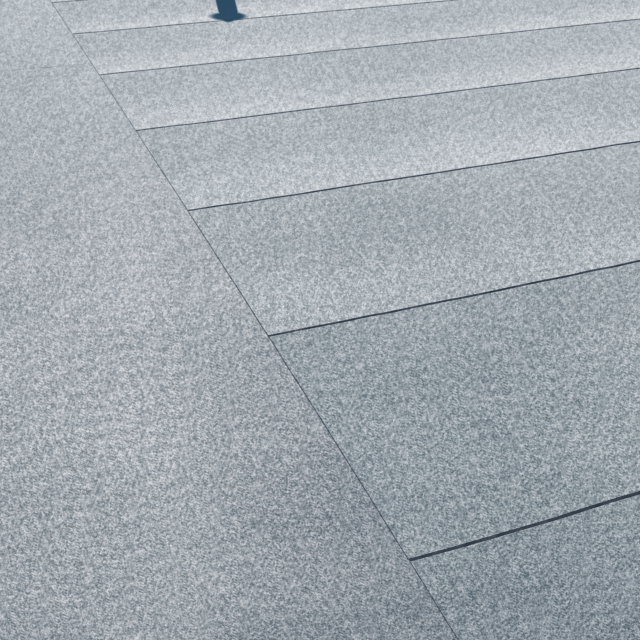
This texture is drawn by a WebGL 2 fragment shader. Its source:

```glsl
#version 300 es
precision highp float;
// Grey mineral roofing felt seen in perspective: a long diagonal seam divides
// a plain sheet from overlapping strips. Strip seams follow a 1/(k + b) recession,
// and layered value noise gives the granules, stains and worn patches.
uniform vec2 u_resolution;
out vec4 fragColor;

const vec3 DARK_GRIT = vec3(0.40, 0.453, 0.487);
const vec3 PALE_GRIT = vec3(0.76, 0.782, 0.802);
const vec3 SEAM_COLOR = vec3(0.15, 0.18, 0.23);
const vec3 SHADOW_COLOR = vec3(0.14, 0.27, 0.37);
const int SEAM_COUNT = 7;
const float HORIZON = -0.3655;                 // depth where strips vanish
const vec2 LEFT_RECESSION = vec2(3.158, 2.545);  // scale, offset at the joint
const vec2 RIGHT_RECESSION = vec2(2.427, 2.140); // scale, offset at the right edge
const float GRAIN_SCALE = 285.0;
const float FINE_SCALE = 490.0;
const float GRAIN_NEAR = 0.66;
const float GRAIN_FAR = 0.32;
const mat2 GRAIN_TURN = mat2(0.80, 0.60, -0.60, 0.80);
const mat2 FINE_TURN = mat2(0.92, -0.39, 0.39, 0.92);

float hash(vec2 p) {
    return fract(sin(dot(p, vec2(127.1, 311.7))) * 43758.5453);
}

float noise(vec2 p) {
    vec2 i = floor(p), f = fract(p);
    f = f * f * (3.0 - 2.0 * f);
    return mix(mix(hash(i), hash(i + vec2(1, 0)), f.x),
               mix(hash(i + vec2(0, 1)), hash(i + vec2(1, 1)), f.x), f.y);
}

float fbm(vec2 p) {
    float sum = 0.0, amp = 0.5;
    for (int i = 0; i < 4; i++) {
        sum += amp * noise(p);
        p = GRAIN_TURN * p * 2.03 + 17.3;
        amp *= 0.5;
    }
    return sum;
}

float segmentDist(vec2 p, vec2 a, vec2 b) {
    vec2 d = b - a;
    return length(p - a - d * clamp(dot(p - a, d) / dot(d, d), 0.0, 1.0));
}

float stroke(float dist, float halfWidth, float aa) {
    return 1.0 - smoothstep(halfWidth - aa, halfWidth + aa, dist);
}

// Horizontal position of the long diagonal seam at a given depth.
float diagonalX(float depth) {
    return 0.078 + depth * (0.662 - 0.024 * depth);
}

float recede(vec2 recession, float k) {
    return recession.x / (k + recession.y) + HORIZON;
}

void main() {
    vec2 uv = gl_FragCoord.xy / u_resolution;
    float aa = 0.75 / min(u_resolution.x, u_resolution.y);
    vec2 p = vec2(uv.x, 1.0 - uv.y);           // y is depth, growing toward the viewer
    float wobble = (noise(p * 26.0) - 0.5) * 0.0018 * (0.3 + p.y);

    // Diagonal seam: signed distance, positive over the strips.
    float side = (p.x - diagonalX(p.y) + wobble * 0.5) * 0.84;
    float onStrips = smoothstep(-aa, aa, side);
    float onSheet = 1.0 - onStrips;

    // Strip seams: gather line coverage, the lit lip and the bounds of this strip.
    float seamInk = 0.0, lip = 0.0, farEdge = -0.1, nearEdge = 1.3;
    for (int i = 0; i < SEAM_COUNT; i++) {
        float k = float(i);
        float startY = recede(LEFT_RECESSION, k);
        float endY = recede(RIGHT_RECESSION, k);
        float startX = diagonalX(startY);
        float along = (p.x - startX) / (1.0 - startX);
        float sag = 0.012 * startY * startY * along * (1.0 - along);
        float seamY = mix(startY, endY, along) + sag + wobble;
        if (seamY < p.y) farEdge = max(farEdge, seamY);
        else nearEdge = min(nearEdge, seamY);
        float width = 0.0008 + 0.0024 * startY * startY;
        float ink = stroke(abs(p.y - seamY), width, aa) * mix(0.5, 0.95, smoothstep(0.0, 0.45, startY));
        seamInk = max(seamInk, ink * (0.75 + 0.25 * noise(p * 60.0)));
        lip = max(lip, stroke(abs(p.y - seamY + width + 0.004), 0.003, 0.003));
    }
    seamInk *= onStrips;

    // Broad tone: 0 is dark grit, 1 is pale grit.
    float across = (p.y - farEdge) / (nearEdge - farEdge);
    float sheen = 0.20 * smoothstep(0.35, 0.95, across) * smoothstep(1.1, 0.2, p.y);
    float stripTone = 0.86 - 0.49 * p.y + sheen + 0.05 * lip - 0.03 * smoothstep(0.45, 0.6, p.y);
    float sheetTone = 0.86 - 0.30 * p.y - 0.26 * smoothstep(0.2, 0.7, p.x) * smoothstep(0.1, 0.8, p.y);
    float worn = segmentDist(p, vec2(0.17, 0.46), vec2(0.30, 0.88));
    sheetTone += 0.05 * exp(-worn * worn * 200.0);
    float tone = mix(sheetTone, stripTone, onStrips);
    tone += 0.20 * (fbm(p * vec2(5.0, 9.0)) - 0.47);
    tone += 0.06 * (noise(vec2(p.x * 3.0, (p.y + 0.18 * p.x) * 30.0)) - 0.5);

    // Faint cross joint on the plain sheet, with a paler patch beyond it.
    float crossY = 0.111 - 0.085 * p.x;
    tone += onSheet * 0.06 * smoothstep(aa, -aa, p.y - crossY);
    tone -= onSheet * 0.14 * stroke(abs(p.y - crossY), 0.001, aa);

    // Small creases and the lifted lap at the nearest corner.
    tone -= 0.13 * stroke(segmentDist(p, vec2(0.83, 0.066), vec2(0.91, 0.099)), 0.0007, aa);
    tone += 0.20 * stroke(segmentDist(p, vec2(0.642, 0.865), vec2(0.655, 0.835)), 0.003, 0.004);

    // Granules, flattened by distance; turned lattices hide the grid.
    float grain = noise(GRAIN_TURN * p * GRAIN_SCALE) + noise(FINE_TURN * p * FINE_SCALE + 41.0) - 1.0;
    tone += grain * mix(GRAIN_FAR, GRAIN_NEAR, smoothstep(0.0, 0.75, p.y));
    vec3 color = mix(DARK_GRIT, PALE_GRIT, clamp(tone, -0.5, 1.3));
    color += vec3(0.008, 0.0, 0.0) * onSheet * smoothstep(0.1, 0.4, p.y);

    // Seam ink.
    float diagonalInk = stroke(abs(side), 0.0008, aa) * mix(0.28, 0.6, smoothstep(0.1, 0.5, p.y));
    color = mix(color, SEAM_COLOR, max(seamInk, diagonalInk));

    // Post shadow at the far edge: a leaning stem on a flat foot.
    float stem = segmentDist(p, vec2(0.347, -0.02), vec2(0.357, 0.020)) - 0.0145;
    float foot = (length((p - vec2(0.357, 0.0255)) / vec2(0.027, 0.0065)) - 1.0) * 0.0065;
    color = mix(color, SHADOW_COLOR, 0.94 * stroke(min(stem, foot), 0.0, aa * 1.5));

    fragColor = vec4(clamp(color, 0.0, 1.0), 1.0);
}
```
